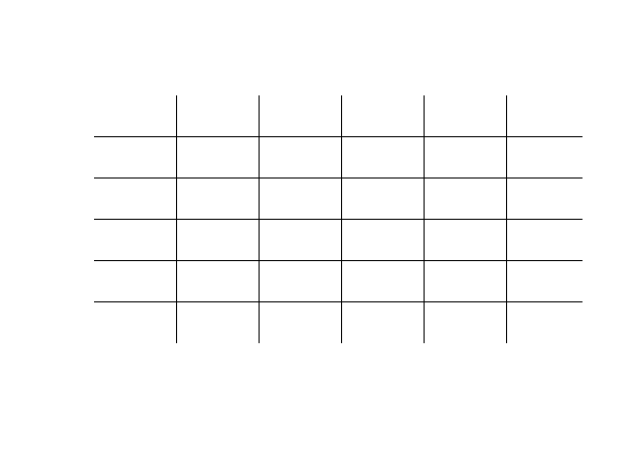
Write a WebGL 2 fragment shader that draws this pattern.

```glsl
#version 300 es
precision highp float;

uniform vec2 u_resolution;
out vec4 fragColor;

// Lengths are fractions of the canvas width.
const float CANVAS_HEIGHT = 0.71484;
const vec2 GRID_ORIGIN = vec2(0.14695, 0.17922);  // lower left corner
const vec2 GRID_SIZE = vec2(0.7632, 0.38672);     // last column is slightly short
const vec2 CELL = vec2(0.12891, 0.06445);
const vec2 LINE_COUNT = vec2(5.0);                // inner lines only, no frame
const float LINE_WIDTH = 0.00164;
const vec3 PAPER = vec3(1.0);
const vec3 INK = vec3(0.0);

// Share of each pixel, per axis, that lies between low and high.
vec2 spanCoverage(vec2 p, vec2 low, vec2 high, vec2 pixel) {
    vec2 overlap = min(p + 0.5 * pixel, high) - max(p - 0.5 * pixel, low);
    return clamp(overlap / pixel, 0.0, 1.0);
}

void main() {
    vec2 canvas = vec2(1.0, CANVAS_HEIGHT);
    vec2 pixel = canvas / u_resolution;
    vec2 p = fract(gl_FragCoord.xy / u_resolution) * canvas - GRID_ORIGIN;

    // Nearest ruled line on each axis
    vec2 nearest = clamp(floor(p / CELL + 0.5), vec2(1.0), LINE_COUNT);
    vec2 offset = p - nearest * CELL;
    vec2 halfWidth = vec2(0.5 * LINE_WIDTH);
    vec2 line = spanCoverage(offset, -halfWidth, halfWidth, pixel);

    // Lines end at the edges of the grid
    vec2 inside = spanCoverage(p, vec2(0.0), GRID_SIZE, pixel);
    vec2 ruled = line * inside.yx;

    float ink = 1.0 - (1.0 - ruled.x) * (1.0 - ruled.y);
    fragColor = vec4(mix(PAPER, INK, ink), 1.0);
}
```
